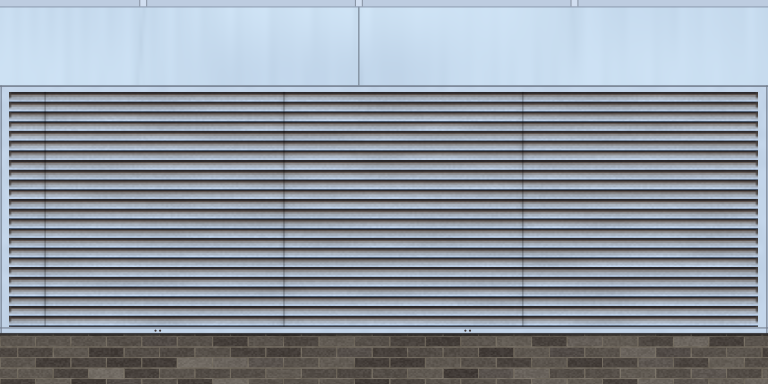
This texture is drawn by a WebGL 2 fragment shader. Its source:

```glsl
#version 300 es
precision highp float;
uniform vec2 u_resolution;
out vec4 fragColor;

float px; // one pixel in canvas units

float hash(vec2 p) {
  p = fract(p * vec2(0.1031, 0.1137));
  p += dot(p, p.yx + 33.33);
  return fract((p.x + p.y) * p.x * 97.3);
}

float noise(vec2 p) {
  vec2 i = floor(p), f = fract(p);
  f = f * f * (3.0 - 2.0 * f);
  return mix(mix(hash(i), hash(i + vec2(1, 0)), f.x),
             mix(hash(i + vec2(0, 1)), hash(i + vec2(1, 1)), f.x), f.y);
}

float above(float v, float edge) {
  return smoothstep(edge - 0.5 * px, edge + 0.5 * px, v);
}

// Thin line whose coverage stays constant as the pixel size changes
float line(float v, float center, float width) {
  float d = abs(v - center);
  return clamp((0.5 * width + 0.5 * px - d) / px, 0.0, 1.0) * min(1.0, width / px);
}

vec3 panels(vec2 p) {
  vec3 c = mix(vec3(0.77, 0.85, 0.93), vec3(0.82, 0.90, 0.97), noise(p * vec2(3.0, 5.0)));
  c -= 0.025 * noise(p * vec2(45.0, 3.0));
  // Faint rain stains beneath the upper joints
  for (int i = 0; i < 3; i++) {
    float x = 0.369 + 0.5625 * float(i);
    c -= 0.05 * exp(-pow((p.x - x) / 0.012, 2.0)) * noise(p * vec2(90.0, 9.0));
  }
  c = mix(c, vec3(0.45, 0.50, 0.56), line(p.x, 0.9345, 0.003));
  // Top strip with raised joints
  float strip = above(p.y, 0.983);
  c = mix(c, vec3(0.74, 0.80, 0.88), strip);
  for (int i = 0; i < 3; i++) {
    float x = 0.373 + 0.5615 * float(i);
    c = mix(c, vec3(0.82, 0.87, 0.94), strip * line(p.x, x, 0.018));
    c = mix(c, vec3(0.50, 0.54, 0.60), strip * line(abs(p.x - x), 0.009, 0.0025));
  }
  return mix(c, vec3(0.52, 0.57, 0.65), 0.8 * line(p.y, 0.982, 0.003));
}

vec3 louvers(vec2 p) {
  float row = (0.7596 - p.y) / 0.02534;
  float t = fract(row), aa = 0.35 * px / 0.02534;
  // From deep shadow down to the bright lip of each slat
  vec3 c = mix(vec3(0.17, 0.16, 0.17), vec3(0.37, 0.33, 0.31), smoothstep(0.13 - aa, 0.17 + aa, t));
  c = mix(c, vec3(0.55, 0.55, 0.56), smoothstep(0.22, 0.34, t));
  c = mix(c, vec3(0.66, 0.70, 0.75), smoothstep(0.38, 0.58, t));
  c = mix(c, vec3(0.73, 0.80, 0.89), smoothstep(0.68, 0.86, t));
  c = mix(c, vec3(0.29, 0.35, 0.43), smoothstep(0.93 - aa, 0.96 + aa, t));
  c *= 0.95 + 0.09 * noise(vec2(p.x * 7.0, floor(row) * 3.7));
  c *= 0.97 + 0.06 * noise(p * vec2(170.0, 210.0));
  // Vertical section joints and their grime
  for (int i = 0; i < 3; i++) {
    float d = p.x - 0.1175 - 0.622 * float(i);
    c *= 1.0 - 0.22 * line(d, 0.0, 0.004);
    c *= 1.0 - 0.10 * exp(-pow(d / 0.008, 2.0)) * noise(p * vec2(60.0, 30.0));
  }
  // Shaded slat ends
  float side = min(p.x - 0.0235, 1.974 - p.x);
  float ends = (1.0 - smoothstep(0.002, 0.009, side)) * (1.0 - smoothstep(0.4, 0.75, t));
  return mix(c, vec3(0.26, 0.24, 0.23), 0.8 * ends);
}

vec3 bricks(vec2 p) {
  vec2 g = vec2(p.x / 0.0923, (0.1237 - p.y) / 0.0274);
  float row = floor(g.y);
  g.x += 0.5 * mod(row, 2.0);
  vec2 id = floor(g), f = fract(g);
  vec2 d = min(f, 1.0 - f) * vec2(0.0923, 0.0274);
  float grain = noise(p * vec2(210.0, 260.0));
  float tone = hash(id + 7.0);
  vec3 c = mix(vec3(0.25, 0.225, 0.21), vec3(0.39, 0.365, 0.335), tone);
  c += 0.06 * step(0.85, hash(id + 31.0)) + 0.07 * (grain - 0.5);
  vec3 mortar = vec3(0.47, 0.44, 0.39) + 0.10 * (noise(p * 80.0) - 0.5);
  float joint = 1.0 - smoothstep(0.0016 - 0.4 * px, 0.0016 + 0.5 * px, min(d.x, d.y));
  c = mix(c, mortar, 0.8 * joint);
  return c * mix(0.6, 1.0, 1.0 - smoothstep(0.120, 0.129, p.y));
}

vec3 frame(vec2 p) {
  vec3 c = vec3(0.76, 0.83, 0.91) + 0.03 * (noise(p * 40.0) - 0.5);
  c = mix(c, vec3(0.42, 0.46, 0.52), line(p.y, 0.776, 0.004));
  c = mix(c, vec3(0.48, 0.52, 0.58), line(p.y, 0.146, 0.003));
  c = mix(c, vec3(0.45, 0.49, 0.55), line(abs(p.x - 1.0), 0.997, 0.003));
  // Paired fixings on the sill
  for (int i = 0; i < 4; i++) {
    vec2 b = vec2(0.405 + 0.807 * float(i / 2) + 0.012 * float(i % 2), 0.139);
    c = mix(c, vec3(0.25, 0.22, 0.22), 1.0 - smoothstep(0.001, 0.003 + px * 0.5, length(p - b)));
  }
  return c;
}

void main() {
  px = 1.0 / u_resolution.y;
  vec2 p = gl_FragCoord.xy / u_resolution * vec2(2.0, 1.0);
  vec3 c = mix(frame(p), panels(p), above(p.y, 0.778));
  float opening = above(p.x, 0.0235) * above(1.974, p.x) * above(p.y, 0.149) * above(0.761, p.y);
  c = mix(c, louvers(p), opening);
  c = mix(bricks(p), c, above(p.y, 0.1315));
  c = mix(c, vec3(0.20, 0.20, 0.21), 0.8 * line(p.y, 0.131, 0.004));
  fragColor = vec4(c, 1.0);
}
```
